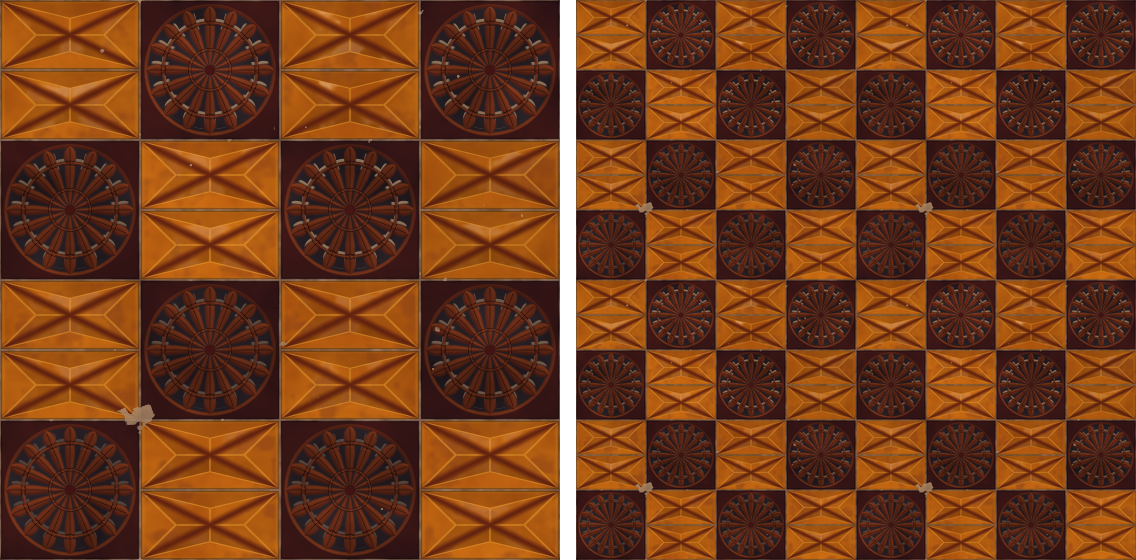
Left, the tile; right, the same tile 2 across and 2 down.
Write a Shadertoy shader that draws this pattern.

```glsl
// Checkerboard of glazed relief tiles: amber faceted bricks and dark sixteen-spoke rosettes.

float hash(vec2 p) {
    vec3 q = fract(p.xyx * vec3(0.1031, 0.1030, 0.0973));
    q += dot(q, q.yzx + 33.33);
    return fract((q.x + q.y) * q.z);
}

// Value noise wrapping over the canvas, with n lattice cells per side
float noise(vec2 uv, float n) {
    vec2 i = floor(uv * n), f = fract(uv * n);
    f = f * f * (3.0 - 2.0 * f);
    vec2 a = mod(i, n), b = mod(i + 1.0, n);
    return mix(mix(hash(a), hash(vec2(b.x, a.y)), f.x),
               mix(hash(vec2(a.x, b.y)), hash(b), f.x), f.y);
}

float fbm(vec2 uv, float n) {
    return (noise(uv, n) * 4.0 + noise(uv, n * 2.0) * 2.0 + noise(uv, n * 4.0)) / 7.0;
}

// Fold the plane into one spoke sector: x runs along the spoke, y across it
vec2 foldSpoke(vec2 p) {
    float s = 6.2831853 / 16.0;
    float a = mod(atan(p.y, p.x) + 0.5 * s, s) - 0.5 * s;
    return length(p) * vec2(cos(a), abs(sin(a)));
}

// Negative on the raised wheel, positive in its pierced hollows
float wheel(vec2 p) {
    float r = length(p);
    vec2 q = foldSpoke(p);
    float spoke = max(q.y - min(0.135 * r, 0.034), r - 0.33);
    float t = (q.x - 0.385) / 0.085;
    float petal = q.y - 0.042 * (1.0 - t * t);
    float rings = min(abs(r - 0.145) - 0.007, abs(r - 0.335) - 0.011);
    return min(min(min(spoke, petal), min(rings, r - 0.037)), 0.445 - r);
}

float relief(vec2 p) {
    return smoothstep(0.008, -0.026, wheel(p));
}

vec3 rosette(vec2 p, float px, float cloud, float gloss) {
    float r = length(p), d = wheel(p);
    vec2 q = foldSpoke(p);
    float h = relief(p), e = 0.005;
    float slope = (h - relief(p + vec2(e, 0.0))) * -0.4 + relief(p + vec2(0.0, e)) - h;
    float light = clamp(0.5 - slope * 1.5, 0.0, 1.0);
    vec3 col = mix(vec3(0.25, 0.09, 0.07), vec3(0.50, 0.22, 0.10), light);
    col *= 0.78 + 0.45 * cloud;
    // Creases along the spokes, the hub and ring outlines
    col *= 1.0 - 0.35 * smoothstep(0.006, 0.001, q.y) * step(0.15, r) * step(r, 0.44);
    col *= 1.0 - 0.45 * smoothstep(0.007, 0.0, abs(abs(r - 0.335) - 0.014));
    col *= 1.0 - 0.4 * smoothstep(0.006, 0.0, abs(abs(r - 0.145) - 0.010));
    col = mix(col, vec3(0.27, 0.08, 0.07), smoothstep(0.042, 0.034, r));
    // Flat corners beyond the rim
    vec3 corner = mix(vec3(0.17, 0.07, 0.08), vec3(0.27, 0.10, 0.09), cloud);
    col = mix(col, corner, smoothstep(0.462, 0.476, r));
    // Hollows, with cream reflections on their lower walls
    vec3 hollow = mix(vec3(0.10, 0.07, 0.09), vec3(0.19, 0.16, 0.18), cloud);
    float hole = smoothstep(-0.003 - px, 0.003 + px, d);
    col = mix(col, hollow, hole);
    float glint = hole * smoothstep(0.004, -0.004, wheel(p - vec2(0.0, 0.024)));
    glint *= smoothstep(0.29, 0.31, r) * smoothstep(0.43, 0.41, r);
    glint *= smoothstep(0.09, 0.13, q.y / max(r, 0.01));
    return mix(col, vec3(0.78, 0.63, 0.47), glint * gloss);
}

vec3 brick(vec2 p, float cloud, float streak, float gloss) {
    vec2 q = abs(p) / vec2(0.488, 0.238);
    float a = max(q.x, q.y), b = min(q.x, q.y);
    bool upright = q.y > q.x;
    float fold = 2.0 * a - 1.0 - b;
    float inner = smoothstep(0.04, -0.04, fold);
    // Four lobes: outer facets fall to the edge, inner ones to the diagonals
    vec3 amber = mix(vec3(0.62, 0.29, 0.05), vec3(0.79, 0.44, 0.08), cloud);
    float tilt = upright ? sign(p.y) : 0.3 * sign(p.x);
    vec3 col = amber * (1.0 + mix(-0.07, 0.10, inner) * tilt - 0.06 * inner);
    col = mix(col, vec3(0.52, 0.23, 0.09), 0.5 * smoothstep(0.5, 0.8, streak));
    col = mix(vec3(0.38, 0.13, 0.06), col, smoothstep(-0.02, 0.22, a - b));
    // Thin pale glaze on the ridges and the outer edge
    float ridge = smoothstep(0.075, 0.0, abs(fold)) * smoothstep(0.0, 0.08, a - b);
    float spine = smoothstep(upright ? 0.025 : 0.05, 0.0, b) * smoothstep(0.53, 0.47, a);
    spine *= smoothstep(0.04, 0.2, a);
    col = mix(col, vec3(0.87, 0.56, 0.15), 0.7 * max(ridge, spine));
    col = mix(col, vec3(0.80, 0.48, 0.11), 0.45 * smoothstep(0.93, 0.99, a));
    // Pink window reflections, strongest on the downward inner facets
    float face = inner * smoothstep(0.10, 0.25, a - b) * (upright ? 1.0 : 0.3);
    float shine = face * (p.y > 0.0 ? 1.0 : 0.45) * smoothstep(0.42, 0.65, streak);
    return mix(col, vec3(0.90, 0.66, 0.43), shine * gloss * 0.8);
}

void mainImage(out vec4 fragColor, in vec2 fragCoord) {
    vec2 uv = fragCoord / iResolution.xy;
    vec2 g = uv * 4.0, id = floor(g), p = fract(g) - 0.5;
    float px = 4.0 / iResolution.y;
    float cloud = fbm(uv, 12.0), streak = fbm(uv, 24.0), grain = fbm(uv, 64.0);
    float gloss = mix(0.35, 0.9, id.y / 3.0) * mix(0.7, 1.1, hash(id + 7.0));

    bool isBrick = mod(id.x + id.y, 2.0) > 0.5;
    vec2 bp = vec2(p.x, mod(p.y, 0.5) - 0.25);
    float edge = 0.5 - max(abs(p.x), abs(p.y));
    if (isBrick) edge = min(edge, 0.25 - abs(bp.y));
    vec3 col = isBrick ? brick(bp, cloud, streak, gloss) : rosette(p, px, cloud, gloss);
    col *= 0.92 + 0.12 * hash(id + 3.0) + 0.08 * (grain - 0.5);

    // Rounded tile edges and grout
    col *= 1.0 - 0.35 * smoothstep(0.022, 0.008, edge);
    vec3 grout = mix(vec3(0.40, 0.31, 0.26), vec3(0.66, 0.53, 0.44), grain);
    float gap = 0.006 + 0.005 * (streak - 0.5);
    col = mix(col, grout, smoothstep(gap + px, gap - px, edge));

    // Chipped glaze, likelier along edges, and one large broken corner
    float wear = fbm(uv, 44.0) - 0.82 - 1.4 * min(edge, 0.05);
    float broken = 0.085 - length((g - vec2(1.0, 1.03)) * vec2(0.8, 1.3)) + 0.16 * (grain - 0.5);
    float chip = max(smoothstep(0.0, 0.03, wear), smoothstep(-px, px, broken));
    col = mix(col, mix(vec3(0.52, 0.42, 0.34), vec3(0.78, 0.62, 0.46), streak), 0.85 * chip);
    fragColor = vec4(col, 1.0);
}
```
